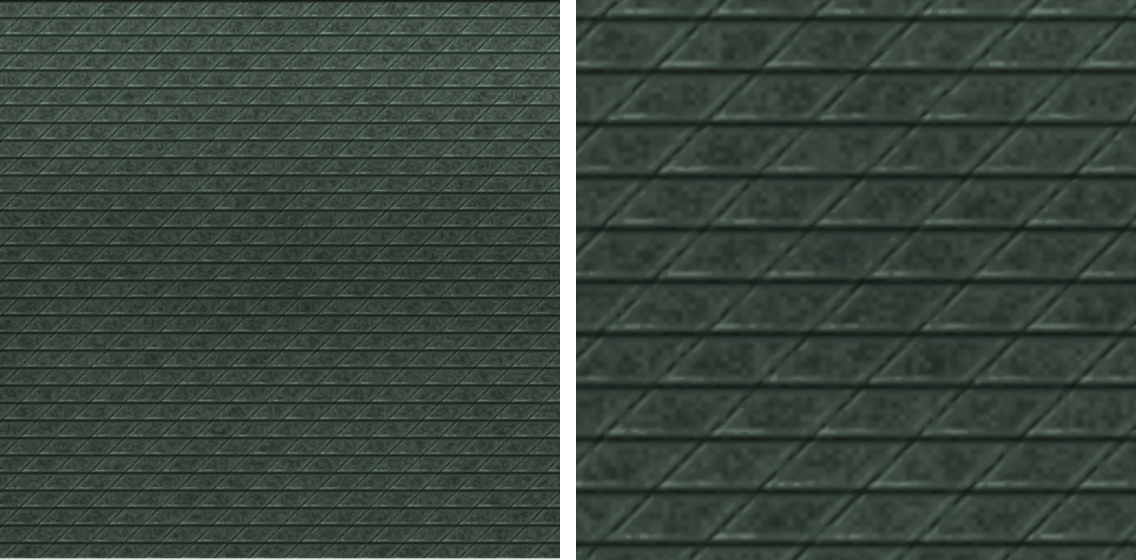
Left: the whole. Right: its middle third, enlarged.
Write a WebGL 1 fragment shader that draws this pattern.

```glsl
precision highp float;
// Dark green slanted shingles: 32 courses crossed by 16 continuous diagonals.
// Thin broken seams and bright dashed bevels surround a coarse speckled centre;
// a slow vertical shade and hashed wear vary the tiles.

#define COLUMNS 16.0
#define ROWS 32.0
#define SEAM_WIDTH 0.068
#define OFFSET vec2(-0.07, 0.03)
#define GRAIN_CELLS 256.0
#define GRAIN 0.10
#define MOTTLE 0.06
#define WEAR 0.014
#define BASE vec3(0.222, 0.262, 0.234)
#define SEAM vec3(0.085, 0.110, 0.090)
#define LIGHT vec3(0.480, 0.550, 0.500)
#define TRIM vec3(0.238, 0.298, 0.264)

uniform vec2 u_resolution;

float hash(vec2 p) {
  return fract(sin(dot(p, vec2(127.1, 311.7))) * 43758.5453);
}

float noise(vec2 p) {
  vec2 i = floor(p);
  vec2 f = fract(p);
  f = f * f * (3.0 - 2.0 * f);
  return mix(mix(hash(i), hash(i + vec2(1.0, 0.0)), f.x),
             mix(hash(i + vec2(0.0, 1.0)), hash(i + 1.0), f.x), f.y);
}

// Line with a soft bell profile of the given half width.
float softLine(float dist, float halfWidth) {
  float t = dist / halfWidth;
  return exp(-t * t);
}

// Signed distance from the nearest whole number.
float toNearest(float x) {
  return fract(x + 0.5) - 0.5;
}

// Light at the top, darkest a little above the middle, paler again below.
float verticalShade(float y) {
  float upper = smoothstep(0.5, 0.93, y);
  float lower = smoothstep(0.5, 0.3, y);
  return 0.92 + 0.25 * upper + 0.06 * lower;
}

void main() {
  vec2 uv = gl_FragCoord.xy / u_resolution;

  // Lattice: distances below are measured in course heights.
  vec2 lattice = vec2((uv.x - uv.y) * COLUMNS, uv.y * ROWS) + OFFSET;
  vec2 tile = floor(lattice);
  vec2 local = fract(lattice);
  float rowDist = toNearest(lattice.y);
  float slantDist = toNearest(lattice.x) * 1.414;

  // Tile body: mottled grey centre inside a greener trim
  float grain = noise(uv * GRAIN_CELLS);
  float mottle = noise(uv * GRAIN_CELLS * 0.45 + 17.0);
  float breaks = smoothstep(0.25, 0.7, noise(uv * GRAIN_CELLS * 0.9 + 31.0));
  float edge = min(abs(slantDist), abs(rowDist) * 1.3);
  float centre = smoothstep(0.14, 0.36, edge);
  vec3 color = mix(TRIM, BASE, centre);
  color += (grain - 0.5) * GRAIN * (0.4 + 0.6 * centre);
  color += (mottle - 0.5) * MOTTLE * centre;
  color += (hash(tile) - 0.5) * WEAR;

  // Broken bevels: both sides of the slant, and the foot of each tile
  float slantLight = softLine(slantDist - 0.10, 0.045);
  color = mix(color, LIGHT, slantLight * (0.04 + 0.32 * breaks));
  float innerLight = softLine(slantDist + 0.14, 0.055);
  color = mix(color, LIGHT, innerLight * (0.04 + 0.22 * breaks));
  float footLight = softLine(local.y - 0.145, 0.06);
  float footFade = 1.0 - smoothstep(0.3, 0.65, local.x);
  color = mix(color, LIGHT, footLight * (0.08 + 0.6 * footFade) * (0.4 + 0.6 * breaks));

  // Seams, with a faint shadow cast below each course
  color *= 1.0 - 0.15 * smoothstep(0.78, 1.0, local.y);
  float slantSeam = softLine(slantDist, SEAM_WIDTH * 0.65);
  color = mix(color, SEAM, slantSeam * (0.2 + 0.45 * breaks));
  float rowSeam = softLine(rowDist, SEAM_WIDTH);
  color = mix(color, SEAM, rowSeam * (0.62 + 0.35 * grain));

  // Broad shade, slight stains and the outer edges
  color *= verticalShade(uv.y) * (0.97 + 0.06 * noise(uv * 8.0));
  color *= 1.0 - 0.35 * smoothstep(0.993, 0.998, uv.y);
  color = mix(color, vec3(0.88, 0.90, 0.89), 1.0 - smoothstep(0.002, 0.004, uv.y));
  gl_FragColor = vec4(color, 1.0);
}
```
